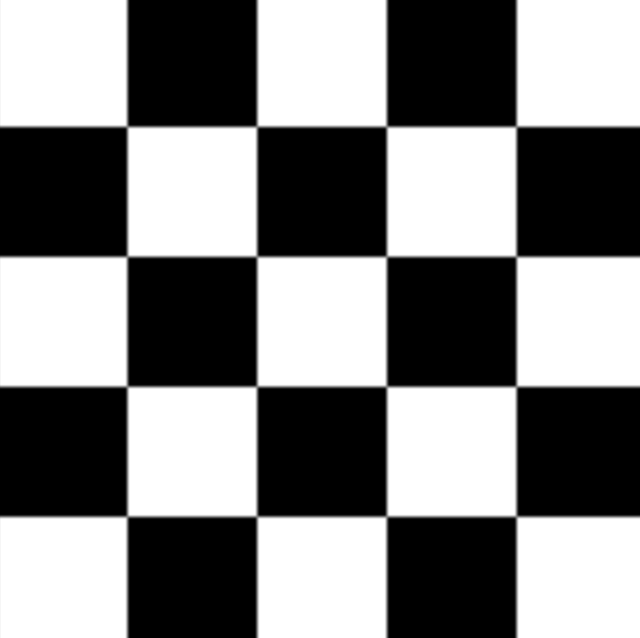
This pattern is drawn by a WebGL 1 fragment shader. Its source:

```glsl
precision highp float;
// Black and white checkerboard, five squares each way, with softly blurred edges.

uniform vec2 u_resolution;

const vec2 FIRST_EDGE = vec2(0.1992, 0.1900);  // lowest inner edges
const vec2 PITCH = vec2(0.2027, 0.2037);       // square size
const float EDGE_BLUR = 0.0044;                // half width of the grey ramp
const float BORDER_WIDTH = 0.002;              // faint shade on the left border
const float BORDER_SHADE = 0.05;

// Alternates between -1 and 1 at every edge, ramping smoothly across it.
float softStripe(float position, float firstEdge, float pitch, float blur) {
    float cell = (position - firstEdge) / pitch;
    float nearestEdge = floor(cell + 0.5);
    float offset = (cell - nearestEdge) * pitch;
    float direction = 1.0 - 2.0 * mod(nearestEdge, 2.0);
    return direction * (2.0 * smoothstep(-blur, blur, offset) - 1.0);
}

// Brightness of the board: stripes of equal sign meet in white squares.
float softChecker(vec2 position, vec2 firstEdge, vec2 pitch, float blur) {
    float across = softStripe(position.x, firstEdge.x, pitch.x, blur);
    float up = softStripe(position.y, firstEdge.y, pitch.y, blur);
    return 0.5 + 0.5 * across * up;
}

float borderFade(float position, float width, float shade) {
    return 1.0 - shade * (1.0 - smoothstep(0.0, width, position));
}

void main() {
    vec2 uv = gl_FragCoord.xy / u_resolution;
    float pixel = 1.0 / min(u_resolution.x, u_resolution.y);
    float blur = max(EDGE_BLUR, pixel);

    float brightness = softChecker(uv, FIRST_EDGE, PITCH, blur);
    brightness *= borderFade(uv.x, BORDER_WIDTH, BORDER_SHADE);

    gl_FragColor = vec4(vec3(brightness), 1.0);
}
```
